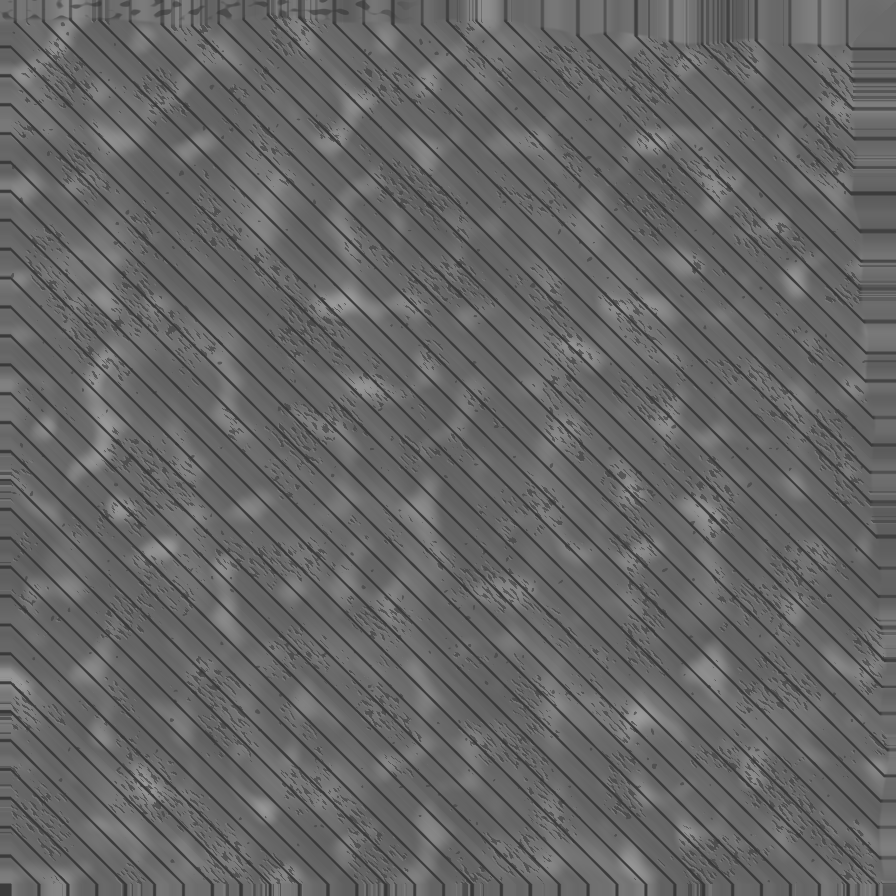
Reproduce this texture procedurally as a three.js fragment shader.

```glsl
#define PLANKS 31.0
#define PHASE 0.25
#define GROOVE_WIDTH 0.0005
#define SOFTNESS 0.0015
#define GLOW_SCALE 22.0
#define GLOW_GAIN 0.17
#define WEAR_SCALE 15.0
#define CHIP_SCALE vec2(85.0, 340.0)
#define SPECK_CELLS 95.0
#define SPECK_SHARE 0.05
#define LOW_EDGE vec2(0.012, 0.013)

varying vec2 vUv;

const vec3 PAINT = vec3(0.402);
const vec3 GROOVE = vec3(0.21);
const vec3 CHIP = vec3(0.27);
const vec3 CHIP_RIM = vec3(0.52);

float hash(vec2 p) {
  p = fract(p * vec2(0.1031, 0.1137));
  p += dot(p, p.yx + 33.33);
  return fract((p.x + p.y) * p.x * 17.0);
}

vec2 gradient(vec2 cell) {
  float angle = 6.2832 * hash(cell + 71.0);
  return vec2(cos(angle), sin(angle));
}

float noise(vec2 p) {
  vec2 i = floor(p);
  vec2 f = p - i;
  vec2 u = f * f * f * (f * (f * 6.0 - 15.0) + 10.0);
  vec2 e = vec2(1.0, 0.0);
  float low = mix(dot(gradient(i), f), dot(gradient(i + e), f - e), u.x);
  float high = mix(dot(gradient(i + e.yx), f - e.yx), dot(gradient(i + 1.0), f - 1.0), u.x);
  return mix(low, high, u.y);
}

// x runs along the planks, y runs across them
vec2 plankSpace(vec2 p) {
  return vec2(p.x - p.y, p.x + p.y) * 0.70711;
}

float chips(vec2 board, float wear) {
  float limit = mix(0.66, 0.1, wear);
  float flakes = noise(board * CHIP_SCALE + 200.0) + 0.35 * noise(board * CHIP_SCALE * 2.1 + 310.0);
  return smoothstep(limit, limit + 0.12, flakes);
}

float specks(vec2 p) {
  p += 0.004 * vec2(noise(p * 120.0), noise(p * 120.0 + 50.0));
  vec2 cell = floor(p * SPECK_CELLS);
  vec2 centre = 0.25 + 0.5 * vec2(hash(cell + 5.0), hash(cell + 19.0));
  float radius = mix(0.04, 0.16, hash(cell + 37.0));
  float d = length(fract(p * SPECK_CELLS) - centre);
  return step(hash(cell + 53.0), SPECK_SHARE) * (1.0 - smoothstep(radius, radius + 0.1, d));
}

void main() {
  // Uneven margin where the surface is pulled out into straight streaks
  vec2 highEdge = vec2(mix(0.986, 0.947, smoothstep(0.2, 0.95, vUv.y)),
                       mix(0.977, 0.95, smoothstep(0.4, 0.9, vUv.x)));
  highEdge += 0.012 * vec2(noise(vec2(vUv.y * 18.0, 3.5)), noise(vec2(vUv.x * 18.0, 8.5)));
  vec2 p = clamp(vUv, LOW_EDGE, highEdge);
  vec2 spill = max(vUv - highEdge, 0.0);
  vec2 board = plankSpace(p);

  // Planks with slight tone changes and fine grain
  float row = (p.x + p.y) * PLANKS + PHASE;
  float id = floor(row + 0.5);
  float tone = 0.018 * (hash(vec2(id, 9.0)) - 0.5);
  tone += 0.04 * noise(p * 7.0 + 40.0);
  tone += 0.014 * noise(board * vec2(24.0, 190.0) + 90.0);
  tone += 0.01 * cos(6.2832 * (row - 0.2));

  // Soft pale blotches, small ones over wider ones
  float glow = smoothstep(0.02, 0.6, noise(p * GLOW_SCALE + 11.0));
  glow *= 0.8 + 1.0 * noise(p * 6.0 + 63.0);
  glow += 0.35 * smoothstep(0.0, 0.5, noise(p * GLOW_SCALE * 0.55 + 27.0));
  vec3 color = PAINT + tone + GLOW_GAIN * glow;

  // Flaked paint, lit along one side of each chip
  float patches = noise(board * vec2(0.8, 1.1) * WEAR_SCALE + 130.0);
  patches += 0.5 * noise(board * vec2(2.0, 3.0) * WEAR_SCALE + 170.0);
  float wear = smoothstep(-0.12, 0.36, patches + 0.2 * glow);
  float chip = chips(board, wear);
  float rim = chips(board + vec2(0.0, 0.0018), wear) * (1.0 - chip);
  color = mix(color, CHIP_RIM, 0.45 * rim);
  color = mix(color, CHIP, 0.72 * chip);
  color = mix(color, CHIP, 0.7 * specks(p));

  // Dark grooves between planks
  float toGroove = (0.5 - abs(fract(row) - 0.5)) / PLANKS * 0.70711;
  float ragged = GROOVE_WIDTH * (1.0 + 0.9 * noise(board * 55.0));
  float groove = 1.0 - smoothstep(ragged, ragged + SOFTNESS, toGroove);
  color = mix(color, GROOVE, 0.92 * groove);

  // Paler bands and dark dashes in the stretched margin
  float outside = smoothstep(0.0, 0.004, max(spill.x, spill.y));
  float bands = noise(vec2(p.y * 26.0, 4.3)) * step(spill.y, spill.x)
              + noise(vec2(p.x * 26.0, 7.6)) * step(spill.x, spill.y);
  color = mix(color, PAINT + 0.03, 0.35 * outside);
  color += outside * 0.13 * bands;
  float dash = smoothstep(0.1, 0.3, noise(vUv * vec2(65.0, 110.0)));
  float topLeft = smoothstep(0.976, 0.982, vUv.y) * (1.0 - smoothstep(0.4, 0.48, vUv.x));
  color = mix(color, GROOVE, 0.6 * dash * topLeft);

  gl_FragColor = vec4(clamp(color, 0.0, 1.0), 1.0);
}
```
